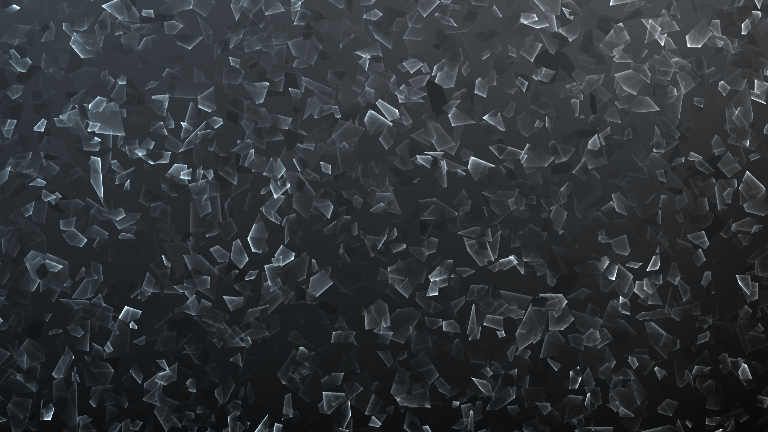
Reproduce this background procedurally as a WebGL 1 fragment shader.

```glsl
precision highp float;

uniform vec2 u_resolution;

float hash(vec2 cell, float seed) {
    vec3 v = fract(vec3(cell, seed) * vec3(0.1031, 0.1030, 0.0973));
    v += dot(v, v.yzx + 33.33);
    return fract((v.x + v.y) * v.z);
}

mat2 rotation(float angle) {
    float c = cos(angle), s = sin(angle);
    return mat2(c, s, -s, c);
}

// Slate backdrop: pale at the top, sinking to black at the lower right
vec3 backdrop(vec2 uv) {
    float tone = mix(0.055, 0.25, pow(uv.y, 0.85));
    tone *= 1.0 - 0.4 * smoothstep(0.82, 1.0, uv.x) * (1.0 - 0.7 * uv.y);
    tone += 0.05 * exp(-10.0 * dot(uv - vec2(0.85, 1.0), uv - vec2(0.85, 1.0)));
    return tone * mix(vec3(0.88, 1.0, 1.1), vec3(0.97, 1.0, 1.03), uv.x);
}

// Lays one five-sided glass splinter over the colour below it
vec3 addShard(vec3 below, vec3 base, vec3 light, vec2 q, vec2 cell, float seed, float size) {
    float pixel = 1.0 / u_resolution.y;
    float radius = size * mix(0.25, 0.46, hash(cell, seed + 3.0));
    q = rotation(6.283 * hash(cell, seed + 4.0)) * q;
    q.x *= mix(1.0, 2.1, hash(cell, seed + 5.0));

    float outline = -1.0;
    float glow = 0.0;
    for (int k = 0; k < 5; k++) {
        float side = float(k);
        float angle = 1.2566 * side + 1.1 * (hash(cell, seed + 10.0 + side) - 0.5);
        float reach = radius * mix(0.3, 1.0, hash(cell, seed + 20.0 + side));
        float d = dot(q, vec2(cos(angle), sin(angle))) - reach;
        float lit = pow(hash(cell, seed + 30.0 + side), 2.5);
        float inner = min(d, 0.0);
        glow += lit * (0.55 * exp(inner / 0.0028) + 0.2 * exp(inner / (0.17 * size)));
        outline = max(outline, d);
    }

    // Faint crease and fine scratches inside the glass
    glow += 0.12 * exp(-abs(q.y + 0.3 * q.x) / 0.0018) * hash(cell, seed + 6.0);
    glow *= 0.92 + 0.08 * sin(q.x * 520.0 + 2.0 * sin(q.y * 90.0));

    float energy = 0.12 + 1.9 * pow(hash(cell, seed + 7.0), 2.2);
    vec3 glass = base * mix(0.65, 1.1, hash(cell, seed + 8.0)) + light * glow * energy;
    float cover = 1.0 - smoothstep(-0.6 * pixel, 0.6 * pixel, outline);
    return mix(below, glass, cover * mix(0.5, 1.0, hash(cell, seed + 9.0)));
}

void main() {
    vec2 uv = gl_FragCoord.xy / u_resolution;
    vec2 p = gl_FragCoord.xy / u_resolution.y;
    vec3 base = backdrop(uv);
    vec3 color = base;

    // Light on the glass, pooled in soft patches
    float pool = sin(p.x * 9.0 + 2.0 * sin(p.y * 6.0)) * sin(p.y * 11.0 + 1.5 * sin(p.x * 7.0));
    vec3 light = mix(vec3(0.83, 1.0, 1.12), vec3(0.97, 1.0, 1.02), uv.x) * (1.0 + 0.25 * pool);

    // Stacked cellular layers, from large splinters to small chips
    for (int layer = 0; layer < 9; layer++) {
        float level = float(layer);
        float size = 0.15 - 0.0115 * level;
        float seed = 1.0 + 47.0 * level;
        vec2 grid = rotation(1.1 * level + 0.4) * p / size + 31.7;
        for (int j = -1; j <= 1; j++) {
            for (int i = -1; i <= 1; i++) {
                vec2 cell = floor(grid) + vec2(float(i), float(j));
                vec2 center = cell + 0.2 + 0.6 * vec2(hash(cell, seed), hash(cell, seed + 1.0));
                vec2 q = (grid - center) * size;
                float presence = 0.95 - 0.04 * level;
                if (length(q) < 1.18 * size && hash(cell, seed + 2.0) < presence) {
                    color = addShard(color, base, light, q, cell, seed, size);
                }
            }
        }
    }

    gl_FragColor = vec4(color, 1.0);
}
```
